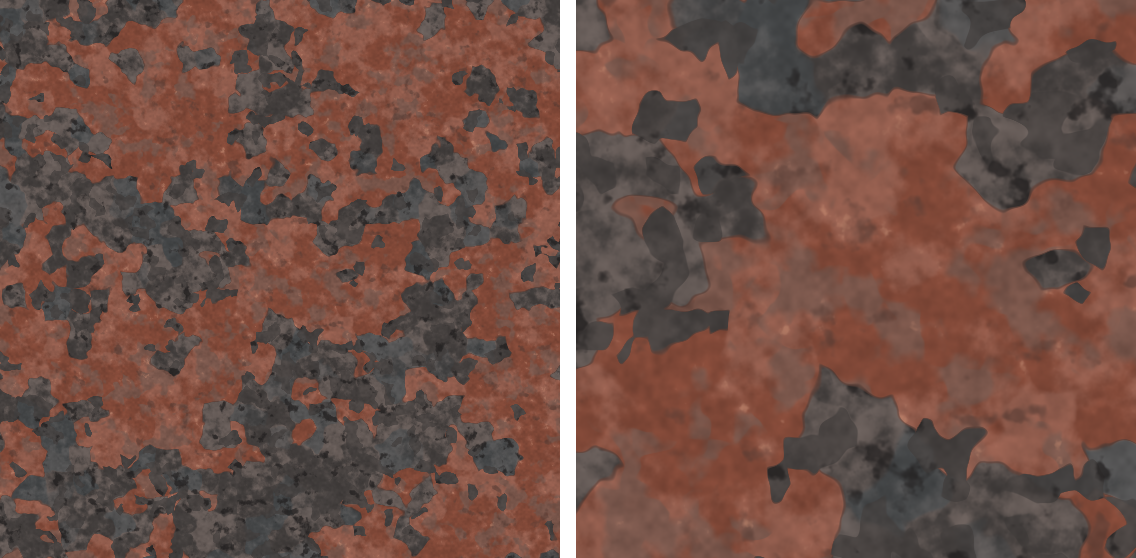
Left, the full canvas; right, a detail of the centre.
This texture is drawn by a WebGL 1 fragment shader. Its source:

```glsl
precision highp float;
uniform vec2 u_resolution;

// Mineral colours
const vec3 BRICK = vec3(0.505, 0.283, 0.218);
const vec3 SALMON = vec3(0.565, 0.360, 0.300);
const vec3 DUSTY = vec3(0.465, 0.340, 0.300);
const vec3 UMBER = vec3(0.340, 0.235, 0.205);
const vec3 CHARCOAL = vec3(0.260, 0.242, 0.236);
const vec3 ASH = vec3(0.395, 0.355, 0.340);
const vec3 SLATE = vec3(0.270, 0.300, 0.315);
const vec3 BLACK = vec3(0.130, 0.120, 0.120);
const vec3 FLECK = vec3(0.680, 0.480, 0.390);

// Grain sizes, as counts across the canvas height
const float GRAINS = 25.0;
const float CHIPS = 54.0;
const float CLUSTERS = 9.0;

// Shares and contrast
const float DARK_LEVEL = 0.555;
const float CHIP_LEVEL = 0.80;
const float SCATTER = 0.42;
const float EDGE_HARDNESS = 20.0;
const float SEAM_DEPTH = 0.55;
const float MOTTLE = 0.16;

float hash(vec2 p) {
  return fract(sin(dot(p, vec2(127.1, 311.7))) * 43758.5453);
}

float noise(vec2 p) {
  vec2 i = floor(p);
  vec2 f = fract(p);
  f = f * f * (3.0 - 2.0 * f);
  float low = mix(hash(i), hash(i + vec2(1.0, 0.0)), f.x);
  float high = mix(hash(i + vec2(0.0, 1.0)), hash(i + vec2(1.0, 1.0)), f.x);
  return mix(low, high, f.y);
}

float fbm(vec2 p) {
  float sum = 0.0;
  float amp = 0.533;
  for (int i = 0; i < 4; i++) {
    sum += amp * noise(p);
    p = mat2(1.6, 1.2, -1.2, 1.6) * p + 17.3;
    amp *= 0.5;
  }
  return sum;
}

// Soft-edged cells: x is dark coverage, y and z are per-grain tones
vec3 grains(vec2 uv, float count, float level, float scatter, float seed) {
  vec2 p = uv * count;
  vec2 cell = floor(p);
  vec3 sum = vec3(0.0);
  float total = 0.0;
  for (int y = -2; y <= 2; y++) {
    for (int x = -2; x <= 2; x++) {
      vec2 id = cell + vec2(float(x), float(y));
      vec2 key = id + seed;
      vec2 centre = id + 0.1 + 0.8 * vec2(hash(key), hash(key + 41.3));
      float size = 0.3 * hash(key + 73.9);
      float weight = exp(-EDGE_HARDNESS * (distance(p, centre) - size));
      float field = fbm(centre / count * CLUSTERS + 5.7);
      field += scatter * (hash(key + 19.1) - 0.5);
      float dark = step(level, field);
      sum += weight * vec3(dark, hash(key + 57.7), hash(key + 91.3));
      total += weight;
    }
  }
  return sum / total;
}

void main() {
  vec2 uv = gl_FragCoord.xy / u_resolution.y;

  // Ragged grain outlines
  vec2 bend = vec2(noise(uv * 34.0), noise(uv * 34.0 + 60.0)) - 0.5;
  vec2 fray = vec2(noise(uv * 95.0), noise(uv * 95.0 + 30.0)) - 0.5;
  vec2 q = uv + 0.018 * bend + 0.008 * fray;

  vec3 grain = grains(q, GRAINS, DARK_LEVEL, SCATTER, 3.0);
  vec3 chip = grains(q, CHIPS, CHIP_LEVEL, 0.8, 211.0);
  float grainMask = smoothstep(0.25, 0.75, grain.x);
  float chipMask = smoothstep(0.25, 0.75, chip.x);
  float dark = max(grainMask, chipMask);

  // Mottling at several sizes
  float cloud = fbm(uv * 22.0 + 80.0);
  float grit = fbm(uv * 85.0 + 120.0);
  float dust = noise(uv * 230.0);

  // Red feldspar
  float warmth = cloud + 0.35 * (grain.y - 0.5) + 0.5 * (grit - 0.5);
  vec3 red = mix(BRICK, SALMON, smoothstep(0.35, 0.70, warmth));
  float dusty = fbm(uv * 30.0 + 150.0) + 0.25 * (chip.z - 0.5);
  red = mix(red, DUSTY, 0.85 * smoothstep(0.53, 0.68, dusty));
  red = mix(red, FLECK, 0.6 * smoothstep(0.72, 0.88, grit));

  // Grey quartz and dark mica
  float paleness = 0.55 * grain.z + 0.25 * chip.y + 0.8 * (grit - 0.5) + 0.1;
  vec3 grey = mix(CHARCOAL, ASH, smoothstep(0.25, 0.72, paleness));
  grey = mix(grey, SLATE, 0.55 * smoothstep(0.60, 0.85, grain.y));
  grey = mix(grey, CHARCOAL, 0.7 * chipMask);
  float pits = smoothstep(0.62, 0.78, fbm(uv * 60.0 + 200.0));
  grey = mix(grey, BLACK, 0.75 * pits);

  // Blend with brownish seams, then add fine texture
  vec3 color = mix(red, grey, dark);
  float seam = 4.0 * dark * (1.0 - dark);
  color = mix(color, UMBER, SEAM_DEPTH * seam);
  float cracks = smoothstep(0.66, 0.80, fbm(uv * 48.0 + 260.0));
  color = mix(color, UMBER, 0.6 * cracks * (1.0 - dark));
  color *= 1.0 + MOTTLE * (1.4 * (grit - 0.5) + 0.7 * (dust - 0.5));

  gl_FragColor = vec4(color, 1.0);
}
```
